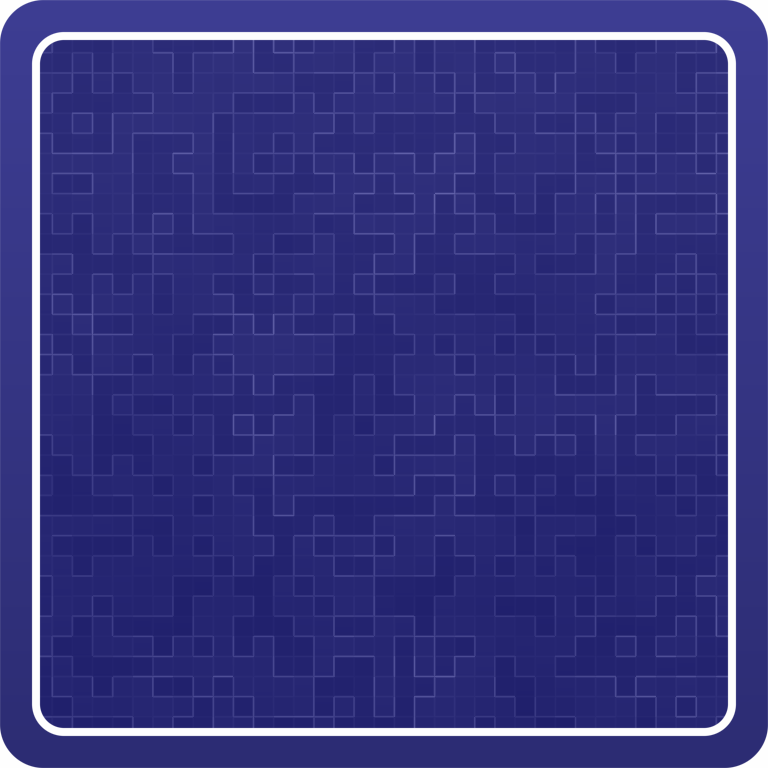
Give the GLSL for this background, as a three.js fragment shader.

```glsl
// A rounded indigo card with a white inner frame around a panel of square cells.
// Each cell is randomly dark or light; grid lines glow where two neighbours differ.
// Rounded-box distances shape the card, and soft noise varies the panel tone.
varying vec2 vUv;

float hash(vec2 p) {
  vec3 q = fract(vec3(p.xyx) * vec3(0.1031, 0.1030, 0.0973));
  q += dot(q, q.yzx + 33.33);
  return fract((q.x + q.y) * q.z);
}

float valueNoise(vec2 p) {
  vec2 cell = floor(p), f = fract(p);
  f = f * f * (3.0 - 2.0 * f);
  return mix(mix(hash(cell), hash(cell + vec2(1.0, 0.0)), f.x),
             mix(hash(cell + vec2(0.0, 1.0)), hash(cell + 1.0), f.x), f.y);
}

float roundedBox(vec2 p, float halfSize, float radius) {
  vec2 d = abs(p) - halfSize + radius;
  return length(max(d, 0.0)) + min(max(d.x, d.y), 0.0) - radius;
}

float inside(float dist) {
  return 1.0 - smoothstep(-0.001, 0.001, dist);
}

// 1 for a light cell, 0 for a dark one
float cellState(vec2 cell) {
  return step(0.46, hash(cell + 17.0));
}

// Strength of the line between two cells: bright if they differ, else faint
float edgeGlow(vec2 cell, vec2 neighbour) {
  float differs = abs(cellState(cell) - cellState(neighbour));
  float variation = hash(cell + neighbour + 71.0);
  return mix(0.012 + 0.025 * variation, 0.09 + 0.07 * variation, differs);
}

vec3 panelColor(vec2 uv) {
  const float cellSize = 0.0262;
  vec2 grid = (uv - vec2(0.0681, 0.0667)) / cellSize + 8.0;
  vec2 cell = floor(grid), f = fract(grid);

  // Cell fill over a vertical gradient
  vec3 color = mix(vec3(0.135, 0.135, 0.433), vec3(0.178, 0.178, 0.478), uv.y);
  float clouds = valueNoise(cell / 4.5 + 5.0) - 0.5;
  color += 0.014 * (cellState(cell) - 0.5) + 0.018 * clouds;
  color += 0.006 * (hash(cell + 133.0) - 0.5);

  // Nearest vertical and horizontal grid line
  vec2 toward = sign(f - 0.5);
  vec2 edgeDist = min(f, 1.0 - f) * cellSize;
  vec2 line = clamp(1.0 - edgeDist / 0.0019, 0.0, 1.0);
  float glow = max(line.x * edgeGlow(cell, cell + vec2(toward.x, 0.0)),
                   line.y * edgeGlow(cell, cell + vec2(0.0, toward.y)));
  return color + glow * (1.0 + 0.8 * clouds) * vec3(1.0, 1.0, 0.9);
}

void main() {
  vec2 p = vUv - 0.5;
  vec3 white = vec3(0.995);

  // Card, white frame, then panel, from the outside in
  vec3 card = mix(vec3(0.172, 0.172, 0.45), vec3(0.24, 0.24, 0.575), vUv.y);
  vec3 color = mix(white, card, inside(roundedBox(p, 0.5, 0.057)));
  color = mix(color, white, inside(roundedBox(p, 0.4583, 0.0417)));
  color = mix(color, panelColor(vUv), inside(roundedBox(p, 0.4479, 0.0313)));
  gl_FragColor = vec4(color, 1.0);
}
```
